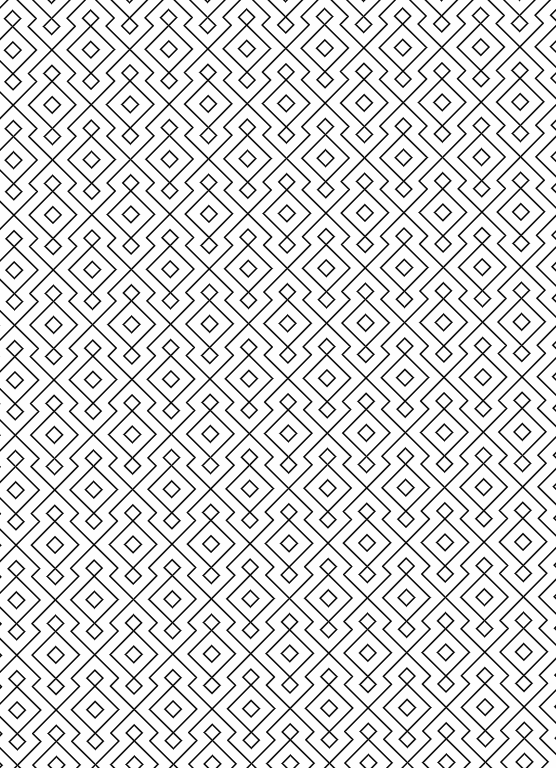
A WebGL 1 fragment shader for this pattern:

```glsl
precision highp float;

uniform vec2 u_resolution;

const float PITCHES_PER_HEIGHT = 9.846;     // horizontal pitches in one canvas height
const vec2 CELL = vec2(1.0, 1.4103);        // repeat size, in pitches
const vec2 ANCHOR = vec2(0.3745, 0.5789);   // centre of one motif, in canvas heights
const float TILT = 0.0065;
const float LINE_WIDTH = 0.0196;
const vec3 PAPER = vec3(0.995);
const vec3 INK = vec3(0.02);

vec2 rotate(vec2 p, float angle) {
  float c = cos(angle);
  float s = sin(angle);
  return vec2(c * p.x - s * p.y, s * p.x + c * p.y);
}

vec2 wrapCentered(vec2 p, vec2 period) {
  return p - period * floor(p / period + 0.5);
}

float diamondOutline(vec2 p, float radius) {
  return abs(abs(p.x) + abs(p.y) - radius) * 0.70711;
}

float segment(vec2 p, vec2 a, vec2 b) {
  vec2 ab = b - a;
  float t = clamp(dot(p - a, ab) / dot(ab, ab), 0.0, 1.0);
  return length(p - a - ab * t);
}

// Distance to the lines of one motif, mirrored about both axes
float motif(vec2 p, vec2 cell) {
  vec2 q = abs(p);
  float bigRadius = 0.302;
  float loopRadius = 0.102;

  // Nested diamonds, with a loop crossing each upper and lower tip
  float d = diamondOutline(q, bigRadius);
  d = min(d, diamondOutline(q, 0.105));
  d = min(d, diamondOutline(q - vec2(0.0, bigRadius + loopRadius), loopRadius));

  // Long diagonal from the side crossing, then the perpendicular jog
  vec2 jogCenter = cell * 0.25;
  vec2 jogHalf = vec2((cell.y - cell.x) * 0.125);
  d = min(d, segment(q, vec2(cell.x * 0.5, 0.0), jogCenter - jogHalf));
  return min(d, segment(q, jogCenter - jogHalf, jogCenter + jogHalf));
}

// Two interleaved grids, the second shifted by half a cell
float lattice(vec2 p, vec2 cell) {
  float d = motif(wrapCentered(p, cell), cell);
  return min(d, motif(wrapCentered(p + cell * 0.5, cell), cell));
}

float strokeCoverage(float d, float width, float pixel) {
  return clamp(0.5 + (width * 0.5 - d) / pixel, 0.0, 1.0);
}

void main() {
  vec2 canvas = gl_FragCoord.xy / u_resolution.y;
  vec2 p = rotate(canvas - ANCHOR, -TILT) * PITCHES_PER_HEIGHT;
  float pixel = PITCHES_PER_HEIGHT / u_resolution.y;

  float ink = strokeCoverage(lattice(p, CELL), LINE_WIDTH, pixel);
  gl_FragColor = vec4(mix(PAPER, INK, ink), 1.0);
}
```
